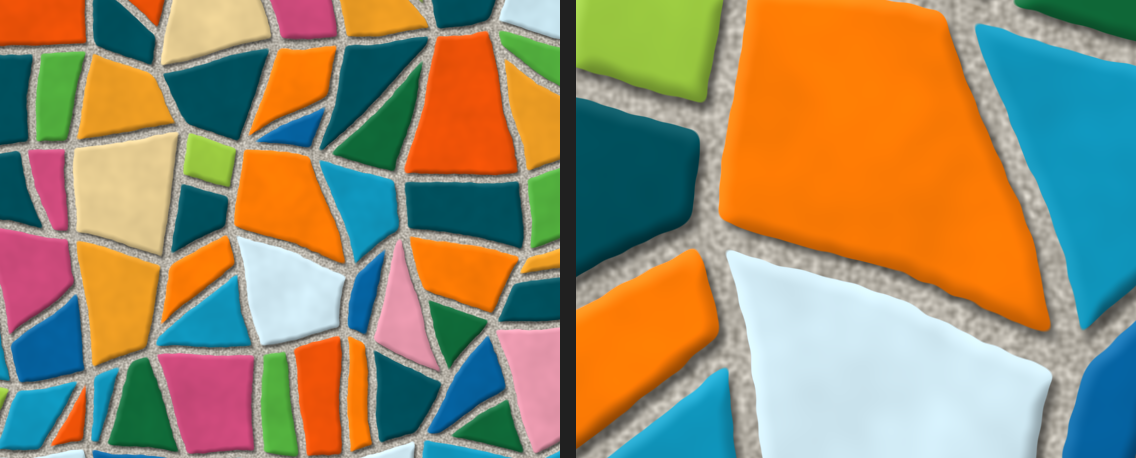
Left: the whole. Right: its middle third, enlarged.
A Shadertoy shader for this texture:

```glsl
// Mosaic of glazed, broken tiles set in sandy grout. A grid of jittered quads,
// many cut in two by a random line, is measured with half-plane distances;
// the distance then drives the grout gap, the bevel and the cast shadow.

const vec2 CELL_SIZE = vec2(0.185, 0.225);
const float JITTER = 0.31;
const float HALF_GAP = 0.0095;
const float CORNER_ROUNDING = 0.008;
const float CUT_CHANCE = 0.55;
const vec2 LIGHT_DIR = vec2(-0.6, 0.8);
const vec3 GROUT = vec3(0.71, 0.69, 0.65);

struct Tile {
    float dist;  // negative inside the tile
    vec2 cell;
    float piece; // which side of the cut
};

vec2 hash22(vec2 p) {
    vec3 q = fract(p.xyx * vec3(0.1031, 0.1030, 0.0973));
    q += dot(q, q.yzx + 33.33);
    return fract((q.xx + q.yz) * q.zy);
}

float gradientDot(vec2 corner, vec2 offset) {
    return dot(hash22(corner) * 2.0 - 1.0, offset);
}

// Gradient noise, roughly -0.7 to 0.7
float noise(vec2 p) {
    vec2 i = floor(p), f = fract(p);
    vec2 u = f * f * f * (f * (f * 6.0 - 15.0) + 10.0);
    vec2 x = vec2(1.0, 0.0), y = vec2(0.0, 1.0);
    float low = mix(gradientDot(i, f), gradientDot(i + x, f - x), u.x);
    float high = mix(gradientDot(i + y, f - y), gradientDot(i + 1.0, f - 1.0), u.x);
    return mix(low, high, u.y);
}

float smoothMax(float a, float b, float k) {
    float h = max(k - abs(a - b), 0.0) / k;
    return max(a, b) + h * h * k * 0.25;
}

vec2 gridCorner(vec2 id) {
    return CELL_SIZE * (id + (hash22(id + 17.0) * 2.0 - 1.0) * JITTER);
}

// Signed distance to the line a-b, positive on its right
float halfPlane(vec2 p, vec2 a, vec2 b) {
    vec2 e = normalize(b - a);
    return dot(p - a, vec2(e.y, -e.x));
}

// Distance to a random cut through a quad; negated so both pieces are inside
float cutLine(vec2 p, vec2 centre, vec2 cell) {
    vec2 r = hash22(cell + 71.0);
    float angle = 6.2832 * r.x;
    return dot(p - centre, vec2(cos(angle), sin(angle))) - (r.y - 0.5) * 0.09;
}

Tile cellTile(vec2 p, vec2 cell) {
    vec2 a = gridCorner(cell);
    vec2 b = gridCorner(cell + vec2(1.0, 0.0));
    vec2 c = gridCorner(cell + 1.0);
    vec2 d = gridCorner(cell + vec2(0.0, 1.0));
    float lower = smoothMax(halfPlane(p, a, b), halfPlane(p, b, c), CORNER_ROUNDING);
    float upper = smoothMax(halfPlane(p, c, d), halfPlane(p, d, a), CORNER_ROUNDING);
    float dist = smoothMax(lower, upper, CORNER_ROUNDING);
    float piece = 0.0;
    if (hash22(cell + 5.0).x < CUT_CHANCE) {
        float cut = cutLine(p, 0.25 * (a + b + c + d), cell);
        dist = smoothMax(dist, -abs(cut), CORNER_ROUNDING);
        piece = step(0.0, cut);
    }
    return Tile(dist + HALF_GAP, cell, piece);
}

Tile nearestTile(vec2 p) {
    vec2 home = floor(p / CELL_SIZE);
    Tile best = Tile(1.0, home, 0.0);
    for (int j = -1; j <= 1; j++)
        for (int i = -1; i <= 1; i++) {
            Tile t = cellTile(p, home + vec2(i, j));
            if (t.dist < best.dist) best = t;
        }
    return best;
}

vec3 pick(vec3 a, vec3 b, vec3 c, float s) {
    return s < 0.36 ? a : s < 0.7 ? b : c;
}

// Colour families by share; an even lattice sequence keeps neighbours apart
vec3 glazeColor(Tile t) {
    float family = fract(dot(t.cell, vec2(0.7549, 0.5698)) + t.piece * 0.39 + 0.13);
    float s = hash22(t.cell + t.piece * 37.0 + 11.0).y;
    if (family < 0.33) return pick(vec3(0.06, 0.58, 0.73), vec3(0.0, 0.31, 0.36), vec3(0.02, 0.38, 0.62), s);
    if (family < 0.60) return pick(vec3(0.99, 0.48, 0.02), vec3(0.93, 0.32, 0.03), vec3(0.92, 0.61, 0.14), s);
    if (family < 0.72) return pick(vec3(0.90, 0.59, 0.67), vec3(0.80, 0.29, 0.48), vec3(0.78, 0.03, 0.13), s);
    if (family < 0.82) return pick(vec3(0.72, 0.82, 0.20), vec3(0.32, 0.68, 0.24), vec3(0.60, 0.78, 0.25), s);
    if (family < 0.88) return vec3(0.06, 0.41, 0.22);
    return pick(vec3(0.81, 0.91, 0.95), vec3(0.90, 0.80, 0.57), vec3(0.77, 0.88, 0.92), s);
}

vec3 groutColor(vec2 p) {
    float grain = noise(p * 190.0) * 0.24 + noise(p * 85.0) * 0.12;
    return GROUT + grain + 0.06 * noise(p * 12.0);
}

void mainImage(out vec4 fragColor, in vec2 fragCoord) {
    vec2 uv = fragCoord / iResolution.y;
    float pixel = 1.0 / iResolution.y;

    // Hand-cut edges: a slow bend plus a fine chip
    vec2 bend = vec2(noise(uv * 7.0), noise(uv * 7.0 + 40.0)) * 0.018;
    vec2 chip = vec2(noise(uv * 55.0), noise(uv * 55.0 + 90.0)) * 0.0025;
    vec2 p = uv + 3.0 * CELL_SIZE + bend + chip;

    Tile tile = nearestTile(p);
    float towardLight = nearestTile(p + LIGHT_DIR * 0.008).dist;
    float slope = clamp((towardLight - tile.dist) / 0.008, -1.0, 1.0);

    // Grout, darkened by the tile that stands between it and the light
    float shadow = 1.0 - smoothstep(-0.005, 0.004, towardLight);
    vec3 grout = groutColor(uv) * (1.0 - 0.5 * shadow);

    // Glaze, mottled and rounded off at the rim
    float rim = smoothstep(-0.013, 0.0, tile.dist);
    float mottle = noise(uv * 11.0) * 0.08 + noise(uv * 38.0) * 0.04;
    vec3 glaze = glazeColor(tile) * (1.0 + mottle);
    glaze *= 1.0 - 0.42 * rim * max(-slope, 0.0);
    glaze += 0.13 * rim * max(slope, 0.0);

    float cover = 1.0 - smoothstep(-pixel, pixel, tile.dist);
    fragColor = vec4(clamp(mix(grout, glaze, cover), 0.0, 1.0), 1.0);
}
```
